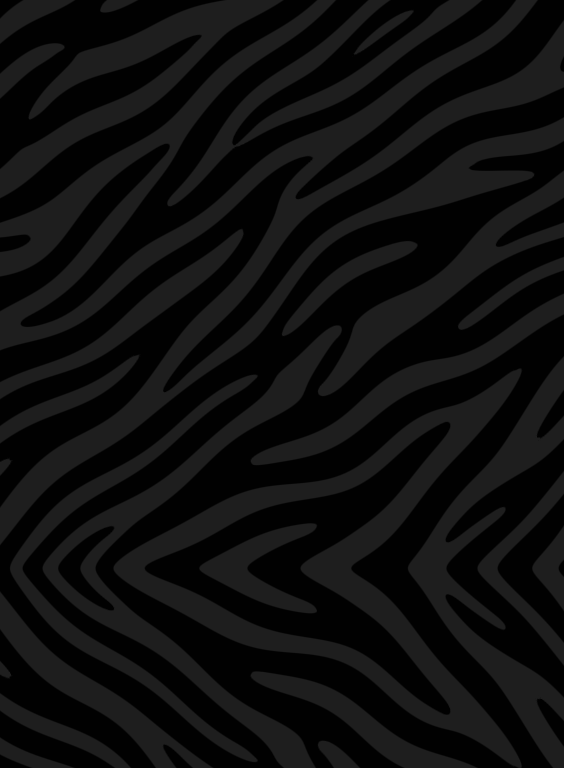
Reproduce this pattern procedurally as a Shadertoy shader.

```glsl
#define STRIPE_FREQ 18.0
#define STRIPE_ANGLE 0.63
#define FOLD_HEIGHT 0.26
#define FOLD_ROUNDING 0.008
#define FORK_SPACING 0.125
#define FORK_STRETCH 2.4
#define FORK_CORE 0.016
#define WAVE_SIZE 0.020
#define DARK_BIAS 0.16
#define WIDTH_VARIATION 0.30

const float TAU = 6.28318;
const vec3 BLACK = vec3(0.004);
const vec3 CHARCOAL = vec3(0.116);

vec2 hash22(vec2 cell) {
    vec2 k = vec2(dot(cell, vec2(127.1, 311.7)), dot(cell, vec2(269.5, 183.3)));
    return fract(sin(k) * 43758.5);
}

// Layered sines that bend the stripes
vec2 waves(vec2 p) {
    vec2 broad = sin(p.yx * vec2(9.0, 11.0) + p * vec2(7.0, -5.0) + vec2(0.6, 2.1));
    vec2 fine = sin(p.yx * vec2(-17.0, 25.0) + p * vec2(23.0, 13.0) + vec2(4.0, 1.3));
    return WAVE_SIZE * (broad + 0.35 * fine);
}

// Positive inside a light stripe, negative in the gaps
float zebra(vec2 p) {
    vec2 along = vec2(cos(STRIPE_ANGLE), sin(STRIPE_ANGLE));
    vec2 across = vec2(-along.y, along.x);
    vec2 bent = p + waves(p);
    float phase = TAU * STRIPE_FREQ * dot(bent, across);
    float strength = 1.0;

    // Each jittered cell adds a phase twist, where a stripe forks or ends
    for (int j = -1; j < 7; j++) {
        for (int i = -1; i < 7; i++) {
            vec2 cell = vec2(i, j);
            vec2 core = (cell + 0.1 + 0.8 * hash22(cell)) * FORK_SPACING;
            vec2 d = bent - core;
            vec2 q = vec2(dot(d, along) / FORK_STRETCH, dot(d, across));
            float turn = ((i + j) & 1) == 0 ? 1.0 : -1.0;
            phase += turn * atan(q.y, q.x + 1e-6);
            strength *= smoothstep(0.0, FORK_CORE, length(q));
        }
    }

    float swell = sin(p.x * 15.0 + 1.0) * sin(p.y * 19.0 - p.x * 8.0);
    return strength * sin(phase) - DARK_BIAS + WIDTH_VARIATION * swell;
}

void mainImage(out vec4 fragColor, in vec2 fragCoord) {
    vec2 p = fragCoord / iResolution.y;

    // Rounded mirror fold that turns stripes into chevrons
    float h = p.y - FOLD_HEIGHT;
    p.y = sqrt(h * h + FOLD_ROUNDING * FOLD_ROUNDING);

    float v = zebra(p);
    float edge = clamp(fwidth(v), 1e-4, 0.5);
    float stripe = smoothstep(-0.7, 0.7, v / edge);
    fragColor = vec4(mix(BLACK, CHARCOAL, stripe), 1.0);
}
```
